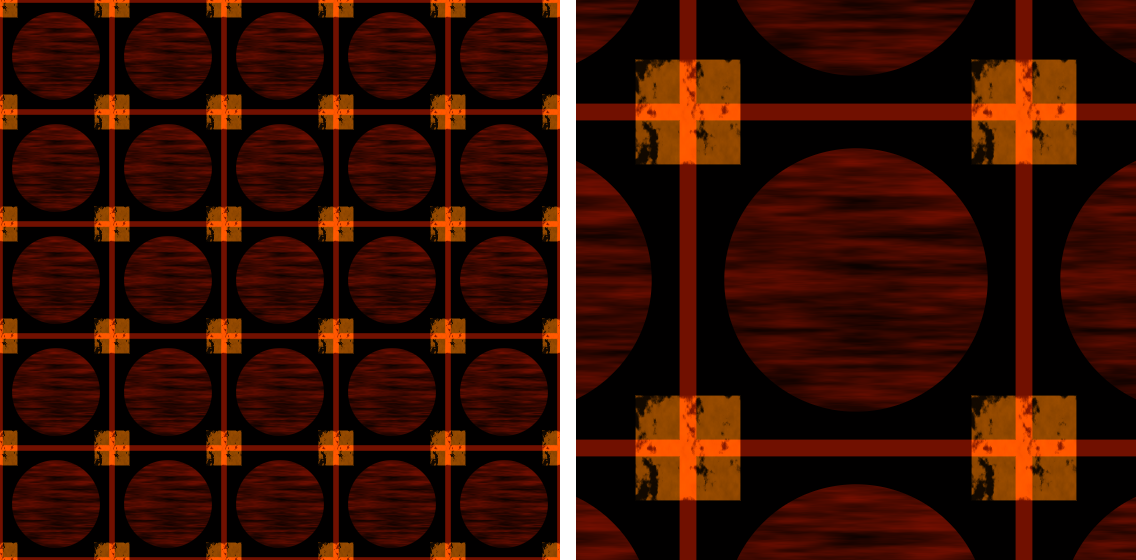
Left, the full canvas; right, a detail of the centre.
Give the GLSL for this pattern, as a Shadertoy shader.

```glsl
const float REPEATS = 5.0;
const float DISC_RADIUS = 0.392;
const float LINE_HALF = 0.025;
const float SQUARE_HALF = 0.156;
const vec3 GROUND = vec3(0.003, 0.0, 0.0);
const vec3 DISC_COLOR = vec3(0.24, 0.03, 0.0);
const vec3 LINE_COLOR = vec3(0.44, 0.062, 0.0);
const vec3 SQUARE_COLOR = vec3(0.565, 0.28, 0.0);
const vec2 GRAIN_SCALE = vec2(5.0, 46.0);
const vec2 BROAD_SCALE = vec2(3.0, 9.0);
const vec2 GRIME_SCALE = vec2(27.0, 17.0);
const float GRAIN_CONTRAST = 1.9;
const float BROAD_CONTRAST = 1.1;
const float GRIME_FLOOR = 0.12;

float hash(vec2 p) {
    return fract(sin(dot(p, vec2(127.1, 311.7))) * 43758.5453);
}

float valueNoise(vec2 p) {
    vec2 i = floor(p), f = fract(p);
    f = f * f * (3.0 - 2.0 * f);
    float low = mix(hash(i), hash(i + vec2(1.0, 0.0)), f.x);
    float high = mix(hash(i + vec2(0.0, 1.0)), hash(i + 1.0), f.x);
    return mix(low, high, f.y);
}

float fbm(vec2 p) {
    float sum = 0.0, weight = 0.533;
    for (int i = 0; i < 4; i++) {
        sum += weight * valueNoise(p);
        p = p * 2.03 + 19.7;
        weight *= 0.5;
    }
    return sum;
}

float fill(float dist, float pixel) {
    return clamp(0.5 - dist / pixel, 0.0, 1.0);
}

// Streaked wood tone, lighter toward the top of the disc
float woodTone(vec2 p) {
    float grain = fbm(p * GRAIN_SCALE + 7.0) - 0.5;
    float broad = fbm(p * BROAD_SCALE + 31.0) - 0.5;
    float light = 0.4 * smoothstep(0.1, 0.36, p.y) - 0.08;
    return max(1.0 + GRAIN_CONTRAST * grain + BROAD_CONTRAST * broad + light, 0.2);
}

// Vertical smears of dirt, cleaner toward the lower right
float wear(vec2 p) {
    float dirt = fbm(p * GRIME_SCALE + 53.0) + 0.55 * (p.x - p.y);
    float speck = fbm(p * GRIME_SCALE * 2.6 + 11.0);
    float clean = smoothstep(0.27, 0.46, dirt + 0.35 * (speck - 0.5));
    return mix(GRIME_FLOOR, 1.0, clean) * (0.9 + 0.2 * speck);
}

void mainImage(out vec4 fragColor, in vec2 fragCoord) {
    vec2 grid = fragCoord / iResolution.xy * REPEATS;
    float pixel = REPEATS / min(iResolution.x, iResolution.y);
    vec2 center = fract(grid) - 0.5;
    vec2 corner = fract(grid + 0.5) - 0.5;
    vec2 edge = abs(corner);

    float disc = fill(length(center) - DISC_RADIUS, pixel);
    float lines = fill(min(edge.x, edge.y) - LINE_HALF, pixel);
    float square = fill(max(edge.x, edge.y) - SQUARE_HALF, pixel);

    // Layers add like light, so the lines glow across the squares
    vec3 color = mix(GROUND, DISC_COLOR * woodTone(center), disc);
    color += LINE_COLOR * lines;
    color += SQUARE_COLOR * wear(corner) * square;
    fragColor = vec4(min(color, 1.0), 1.0);
}
```
